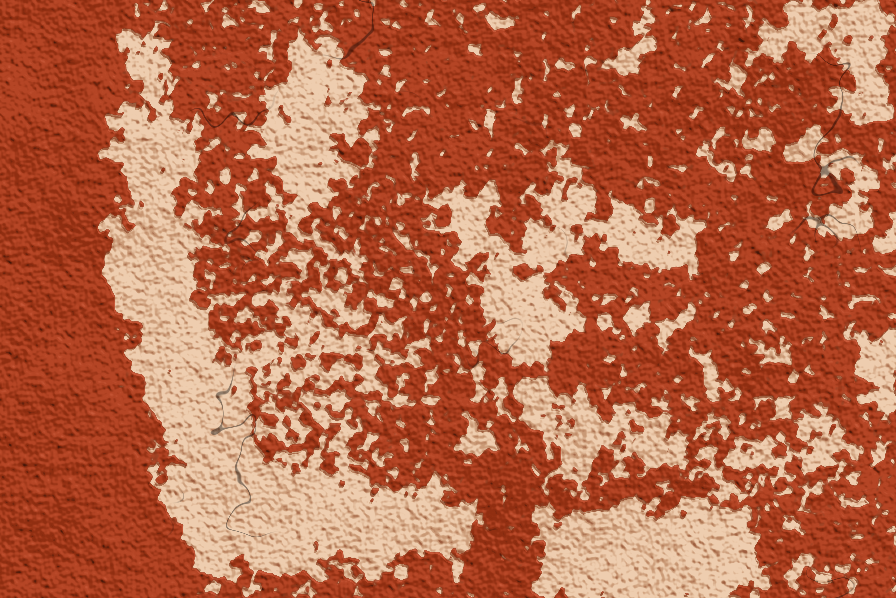
Write a WebGL 1 fragment shader that draws this texture.

```glsl
precision highp float;
// Weathered wall: red paint flaking off pale plaster in patches and specks.
// A wear field (soft strokes plus gradient noise) decides where the paint is
// gone; a shared height field, lit from above, gives bumps and edge shadows.
uniform vec2 u_resolution;

#define PAINT_LIGHT vec3(0.71, 0.27, 0.145)
#define PAINT_DARK vec3(0.565, 0.18, 0.065)
#define PLASTER_LIGHT vec3(0.935, 0.805, 0.685)
#define PLASTER_DARK vec3(0.79, 0.60, 0.46)
#define DUST vec3(0.53, 0.26, 0.15)
#define CREVICE vec3(0.60, 0.34, 0.22)
#define SPECK_SCALE 41.0
#define SPECK_BIAS -0.37
#define RAGGEDNESS 0.085
#define PAINT_THICKNESS 0.30
#define LIGHT_STEP vec2(0.0018, 0.0036)

float hash(vec2 cell) {
  return fract(sin(dot(cell, vec2(127.1, 311.7))) * 43758.5453);
}

float corner(vec2 cell, vec2 offset) {
  float angle = 6.2832 * hash(cell);
  return dot(vec2(cos(angle), sin(angle)), offset);
}

// Gradient noise, roughly -0.7 to 0.7
float noise(vec2 p) {
  vec2 i = floor(p), f = fract(p);
  vec2 u = f * f * f * (f * (f * 6.0 - 15.0) + 10.0);
  vec2 e = vec2(1.0, 0.0);
  return mix(mix(corner(i, f), corner(i + e, f - e), u.x),
             mix(corner(i + e.yx, f - e.yx), corner(i + 1.0, f - 1.0), u.x), u.y);
}

// Depth inside a tapered stroke, negative outside
float stroke(vec2 p, vec2 a, vec2 b, float ra, float rb) {
  vec2 ab = b - a;
  float t = clamp(dot(p - a, ab) / dot(ab, ab), 0.0, 1.0);
  return mix(ra, rb, t) - length(p - a - ab * t);
}

// Soft round region, 1 at its centre
float region(vec2 p, vec2 centre, vec2 radii) {
  vec2 d = (p - centre) / radii;
  return exp(-dot(d, d));
}

// Large bare patches with ragged outlines
float patches(vec2 p) {
  float d = stroke(p, vec2(0.235, 0.89), vec2(0.265, 0.55), 0.022, 0.072);
  d = max(d, stroke(p, vec2(0.265, 0.55), vec2(0.38, 0.13), 0.068, 0.07));
  d = max(d, stroke(p, vec2(0.44, 0.14), vec2(0.75, 0.12), 0.08, 0.045));
  d = max(d, stroke(p, vec2(0.53, 0.85), vec2(0.52, 0.68), 0.064, 0.03));
  d = max(d, stroke(p, vec2(0.78, 0.65), vec2(0.89, 0.46), 0.03, 0.05));
  d = max(d, stroke(p, vec2(0.96, 0.65), vec2(0.88, 0.55), 0.02, 0.028));
  d = max(d, stroke(p, vec2(0.82, 0.35), vec2(0.97, 0.32), 0.024, 0.022));
  d = max(d, stroke(p, vec2(0.98, 0.08), vec2(1.18, 0.07), 0.085, 0.095));
  d = max(d, stroke(p, vec2(1.05, 0.64), vec2(1.11, 0.56), 0.03, 0.02));
  d = max(d, stroke(p, vec2(1.44, 0.95), vec2(1.44, 0.83), 0.027, 0.022));
  d = max(d, stroke(p, vec2(1.45, 0.72), vec2(1.41, 0.63), 0.025, 0.018));
  d = max(d, stroke(p, vec2(1.49, 0.43), vec2(1.47, 0.34), 0.028, 0.025));
  float flakes = 0.1 * (noise(p * vec2(10.0, 9.0) + 31.0) - 0.42);
  d = max(d, mix(-0.1, flakes, smoothstep(0.62, 0.8, p.x)));
  return d + RAGGEDNESS * (0.7 * noise(p * 10.0) + 0.6 * noise(p * 23.0 + 7.0));
}

// Positive where plaster is bare
float wear(vec2 p) {
  vec2 warped = p + 0.007 * vec2(noise(p * 28.0), noise(p * 28.0 + 50.0));
  float grain = noise(warped * SPECK_SCALE) + 0.55 * noise(warped * SPECK_SCALE * 2.1 + 9.0);
  float bias = SPECK_BIAS + 0.28 * noise(p * 6.0 + 3.0);
  bias += 0.44 * region(p, vec2(0.50, 0.36), vec2(0.21, 0.29));
  bias += 0.16 * region(p, vec2(0.44, 0.80), vec2(0.24, 0.26));
  bias += 0.32 * region(p, vec2(1.2, 0.24), vec2(0.32, 0.075));
  bias -= 0.20 * region(p, vec2(0.82, 0.16), vec2(0.10, 0.13));
  // Sound paint left of the main stroke
  float border = 0.19 + 0.12 * (1.0 - smoothstep(0.1, 0.5, p.y));
  bias -= 0.6 * (1.0 - smoothstep(border - 0.05, border + 0.04, p.x));
  return 0.9 * grain + mix(bias, 0.7, smoothstep(-0.035, 0.035, patches(p)));
}

float bareness(float w) {
  float soft = 15.0 / u_resolution.y;
  return smoothstep(-soft, soft, w);
}

float relief(vec2 p) {
  return 0.4 * noise(p * vec2(36.0, 42.0)) + 0.34 * noise(p * 79.0 + 4.0)
       + 0.32 * noise(p * 138.0 + 8.0);
}

void main() {
  vec2 p = gl_FragCoord.xy / u_resolution.y;
  vec2 q = p + LIGHT_STEP;
  float w = wear(p);
  float bare = bareness(w);
  float lit = relief(p) - relief(q) + PAINT_THICKNESS * (bareness(wear(q)) - bare);

  // Painted surface with tonal drift, dark pits and a dusty rim
  float drift = 0.12 * noise(p * 3.0 + 12.0) + 0.12 * noise(p * 14.0);
  vec3 paint = mix(PAINT_DARK, PAINT_LIGHT, smoothstep(-0.19, 0.15, lit + drift));
  paint = mix(paint, DUST, 0.55 * smoothstep(-0.16, 0.0, w));
  paint *= 1.0 - 0.55 * smoothstep(0.16, 0.45, -lit);
  paint += 0.08 * smoothstep(0.15, 0.45, lit);

  // Plaster with sandy grain and shadow under the paint edge
  float sand = 0.16 * noise(p * 115.0 + 60.0) + drift;
  vec3 plaster = mix(PLASTER_DARK, PLASTER_LIGHT, smoothstep(-0.22, 0.07, lit + sand));
  plaster = mix(plaster, CREVICE, 0.9 * smoothstep(0.13, 0.38, -lit));

  // A few hairline cracks
  float line = abs(noise(p * 5.0 + 0.3 * noise(p * 20.0) + 70.0));
  float crack = (1.0 - smoothstep(0.003, 0.012, line))
              * smoothstep(0.25, 0.4, noise(p * 4.0 + 90.0));
  vec3 color = mix(paint, plaster, bare) * (1.0 - 0.4 * crack);
  gl_FragColor = vec4(color, 1.0);
}
```
